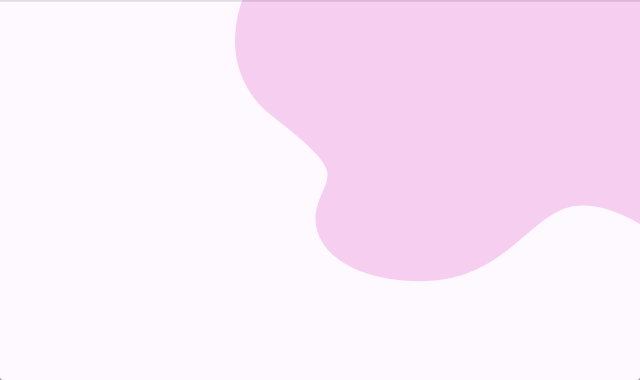
Give the GLSL for this background, as a Shadertoy shader.

```glsl
// A flat pale backdrop with one large pink wave flowing in from the upper right.
// The wave is a chain of cubic Bezier curves, flattened into short chords that
// give a signed distance; a hairline and rounded lower corners frame it.

const vec2 GRID = vec2(768.0, 456.0);      // design grid, y pointing down
const vec3 PAPER = vec3(0.995, 0.973, 1.0);
const vec3 PINK = vec3(0.965, 0.812, 0.943);
const vec3 CORNER_GREY = vec3(0.62, 0.60, 0.62);
const float HAIRLINE_Y = 1.1;
const float HAIRLINE_HALF = 0.65;
const float HAIRLINE_SHADE = 0.82;
const float CORNER_RADIUS = 4.0;
const int CURVES = 7;
const int CHORDS = 16;

// Shared end points with two handles between each pair
const vec2 OUTLINE[22] = vec2[22](
    vec2(295.0, -10.0), vec2(286.0, 10.0), vec2(282.0, 30.0),
    vec2(282.0, 50.0), vec2(282.0, 82.0), vec2(296.0, 112.0),
    vec2(318.0, 132.0), vec2(336.0, 148.0), vec2(393.0, 187.0),
    vec2(393.0, 209.0), vec2(393.0, 226.0), vec2(378.5, 240.0),
    vec2(378.5, 262.0), vec2(378.5, 306.0), vec2(430.0, 337.5),
    vec2(505.0, 337.5), vec2(612.0, 337.5), vec2(638.0, 246.5),
    vec2(698.0, 246.5), vec2(722.0, 246.5), vec2(746.0, 256.0),
    vec2(768.0, 269.0));

vec2 bezier(vec2 a, vec2 b, vec2 c, vec2 d, float t) {
    float s = 1.0 - t;
    return s * s * s * a + 3.0 * s * t * (s * b + t * c) + t * t * t * d;
}

// Adds one edge: x keeps the least squared distance, y flips sign per crossing
void addEdge(vec2 p, vec2 a, vec2 b, inout vec2 field) {
    vec2 edge = b - a;
    vec2 toP = p - a;
    vec2 gap = toP - edge * clamp(dot(toP, edge) / dot(edge, edge), 0.0, 1.0);
    field.x = min(field.x, dot(gap, gap));
    if ((a.y > p.y) != (b.y > p.y) && toP.x < edge.x * toP.y / edge.y) {
        field.y = -field.y;
    }
}

// Signed distance to the wave, negative inside
float waveDistance(vec2 p) {
    vec2 field = vec2(1e6, 1.0);
    vec2 last = OUTLINE[0];
    for (int i = 0; i < CURVES; i++) {
        int k = 3 * i;
        for (int j = 1; j <= CHORDS; j++) {
            vec2 next = bezier(OUTLINE[k], OUTLINE[k + 1], OUTLINE[k + 2],
                               OUTLINE[k + 3], float(j) / float(CHORDS));
            addEdge(p, last, next, field);
            last = next;
        }
    }
    // Close the shape outside the canvas
    vec2 lowerRight = vec2(808.0, 292.0);
    vec2 upperRight = vec2(808.0, -40.0);
    addEdge(p, last, lowerRight, field);
    addEdge(p, lowerRight, upperRight, field);
    addEdge(p, upperRight, OUTLINE[0], field);
    return field.y * sqrt(field.x);
}

// Distance past the rounded lower corners
float cornerDistance(vec2 p) {
    vec2 q = vec2(abs(p.x - 0.5 * GRID.x) - 0.5 * GRID.x, p.y - GRID.y);
    return length(max(q + CORNER_RADIUS, 0.0)) - CORNER_RADIUS;
}

float coverage(float dist, float pixel) {
    return clamp(0.5 - dist / pixel, 0.0, 1.0);
}

void mainImage(out vec4 fragColor, in vec2 fragCoord) {
    vec2 uv = fragCoord / iResolution.xy;
    vec2 p = vec2(uv.x, 1.0 - uv.y) * GRID;
    float pixel = GRID.y / iResolution.y;

    vec3 color = mix(PAPER, PINK, coverage(waveDistance(p), pixel));

    // Frame: shaded hairline on top, grey showing past the lower corners
    float hairline = coverage(abs(p.y - HAIRLINE_Y) - HAIRLINE_HALF, pixel);
    color *= mix(1.0, HAIRLINE_SHADE, hairline);
    color = mix(color, CORNER_GREY, coverage(-cornerDistance(p), pixel));

    fragColor = vec4(color, 1.0);
}
```
